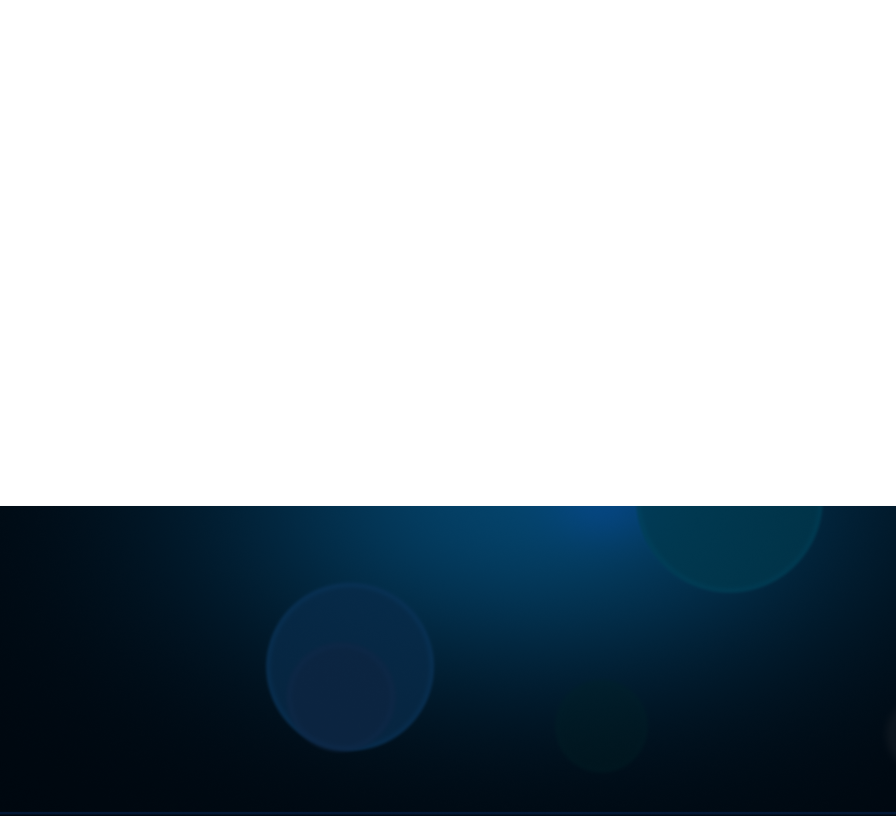
Write a Shadertoy shader that draws this background.

```glsl
// A white upper field over a deep navy band lit by a wide blue glow.
// Soft translucent lens discs float in the band; each is a circle distance
// with a faint rim, and a light hash dither keeps the gradients smooth.

const float BAND_TOP = 0.380;
const vec3 WHITE = vec3(1.0);
const vec3 NAVY = vec3(0.0, 0.028, 0.058);
const vec3 GLOW_BLUE = vec3(0.015, 0.235, 0.36);
const vec3 SPOT_BLUE = vec3(0.005, 0.02, 0.10);
const vec3 LINE_BLUE = vec3(0.02, 0.12, 0.27);

float hash(vec2 cell) {
    vec3 q = fract(cell.xyx * 0.1031);
    q += dot(q, q.yzx + 33.33);
    return fract((q.x + q.y) * q.z);
}

// Gaussian falloff, with a separate reach along each axis
float glow(vec2 p, vec2 center, vec2 reach) {
    vec2 q = (p - center) / reach;
    return exp(-dot(q, q));
}

// Blend a translucent disc with a slightly brighter rim over the base
vec3 addDisc(vec3 base, vec2 p, vec2 center, float radius,
             vec3 tint, float opacity, float rim, float blur) {
    float d = length(p - center) - radius;
    float fill = 1.0 - smoothstep(-blur, blur, d);
    float edge = exp(-pow((d + blur) / 0.004, 2.0)) * rim;
    return mix(base, tint, fill * opacity) + tint * edge;
}

void mainImage(out vec4 fragColor, in vec2 fragCoord) {
    // Canvas height is one unit
    vec2 p = fragCoord / iResolution.y;
    float pixel = 1.0 / iResolution.y;

    // Navy band with a broad glow and a small saturated spot
    vec3 color = NAVY;
    color += GLOW_BLUE * glow(p, vec2(0.660, 0.400), vec2(0.41, 0.24));
    color += SPOT_BLUE * glow(p, vec2(0.744, 0.385), vec2(0.07, 0.05));

    // Overlapping blue pair
    color = addDisc(color, p, vec2(0.429, 0.183), 0.103,
                    vec3(0.03, 0.165, 0.285), 0.80, 0.12, 0.003);
    color = addDisc(color, p, vec2(0.418, 0.146), 0.067,
                    vec3(0.05, 0.140, 0.250), 0.75, 0.06, 0.004);

    // Teal disc cut by the band edge, and two faint ones
    color = addDisc(color, p, vec2(0.894, 0.388), 0.1145,
                    vec3(0.0, 0.220, 0.300), 0.75, 0.08, 0.003);
    color = addDisc(color, p, vec2(0.737, 0.110), 0.057,
                    vec3(0.0, 0.125, 0.140), 0.35, 0.02, 0.004);
    color = addDisc(color, p, vec2(1.132, 0.100), 0.046,
                    vec3(0.08, 0.110, 0.140), 0.50, 0.04, 0.008);

    // Thin blue line near the bottom
    float line = 1.0 - smoothstep(0.001, 0.001 + pixel, abs(p.y - 0.0035));
    color = mix(color, LINE_BLUE, line * 0.7);

    // Dither, then the white field above the band
    color += (hash(floor(fragCoord)) - 0.5) / 255.0;
    float upper = smoothstep(-0.5, 0.5, (p.y - BAND_TOP) / pixel);
    color = mix(color, WHITE, upper);

    fragColor = vec4(clamp(color, 0.0, 1.0), 1.0);
}
```
